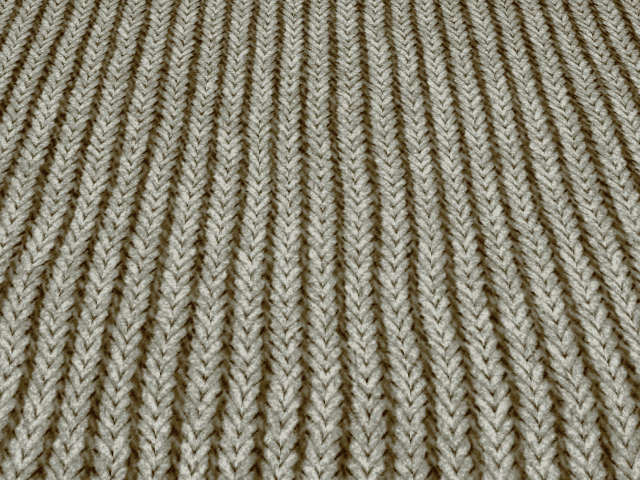
Give the GLSL for this texture, as a WebGL 1 fragment shader.

```glsl
precision highp float;
// Ribbed wool knit receding in perspective: raised ribs of V-shaped stitches
// with shaded purl valleys between them. Ribs and rows are found by projecting
// the canvas onto a plane; yarn height is then mapped through a wool ramp.
uniform vec2 u_resolution;

#define PITCH_NEAR 0.0695   // rib spacing at the lower edge, canvas widths
#define PITCH_FAR 0.0405    // rib spacing at the upper edge
#define ROW_DENSITY 4.1     // stitch rows per unit of depth
#define RIB_HALF 0.395      // half width of a rib, in rib spacings
#define LEG_RISE 1.2        // rise of a stitch leg, in rows
#define WAVINESS 0.22       // sideways wander of the ribs
#define FUZZ 0.56           // strength of the fibre grain
#define SAMPLES 3           // antialiasing samples per axis

float hash(vec2 p) {
  vec3 q = fract(vec3(p.xyx) * 0.1031);
  q += dot(q, q.yzx + 33.33);
  return fract((q.x + q.y) * q.z);
}

float noise(vec2 p) {
  vec2 i = floor(p), f = fract(p);
  f = f * f * (3.0 - 2.0 * f);
  return mix(mix(hash(i), hash(i + vec2(1.0, 0.0)), f.x),
             mix(hash(i + vec2(0.0, 1.0)), hash(i + vec2(1.0, 1.0)), f.x), f.y);
}

// Wool colour from deep shadow (0) to lit yarn (1)
vec3 woolRamp(float h) {
  vec3 c = mix(vec3(0.15, 0.07, 0.02), vec3(0.31, 0.24, 0.09), smoothstep(0.0, 0.20, h));
  c = mix(c, vec3(0.47, 0.45, 0.38), smoothstep(0.17, 0.50, h));
  c = mix(c, vec3(0.58, 0.58, 0.53), smoothstep(0.45, 0.72, h));
  return mix(c, vec3(0.81, 0.81, 0.77), smoothstep(0.68, 1.06, h));
}

// Height of one rib: two mirrored columns of steep, overlapping legs
float ribHeight(float across, float row, float rib) {
  // The seam wanders a little from stitch to stitch
  across += 0.07 * (noise(vec2(rib * 6.0 + 30.0, row * 0.8)) - 0.5);
  float a = min(abs(across) / RIB_HALF, 1.2);
  float side = step(0.0, across);
  float leg = row - LEG_RISE * a * (1.2 - 0.2 * a) + 0.15 * side;
  leg += 0.3 * (noise(vec2(rib * 7.0 + side * 3.0 + 50.0, row * 0.9)) - 0.5);
  float id = floor(leg);
  float s = fract(leg) - 0.5;
  float d = 2.0 * abs(s);
  float tone = hash(vec2(id + 7.0, rib * 2.0 + side + 90.0)) - 0.5;

  // Rounded leg, pinched where it meets the centre and the edge
  float ends = abs(2.0 * a - 1.0);
  float body = sqrt(max(1.0 - d * d * (0.84 + 0.16 * ends), 0.0));
  float pit = smoothstep(0.30, 1.0, d) * smoothstep(0.25, 1.0, ends);

  // Twisted strands run obliquely along the leg
  float strands = noise(vec2(a * 3.0 + rib * 9.0 + side * 5.0, leg * 6.0 + a * 4.0));
  return 0.47 + 0.46 * body - 0.38 * pit - 0.16 * pow(a, 3.0)
       + 0.14 * s + 0.16 * tone + 0.26 * (strands - 0.5);
}

// Height of the valley: small purl bumps, half hidden in shadow
float valleyHeight(float u, float row) {
  float bump = 0.5 + 0.5 * cos(6.2832 * (row + 0.3 * sin(u * 12.5664)));
  float patchy = noise(vec2(u * 8.0 + 200.0, row * 1.9));
  return -0.02 + 0.22 * bump + 0.38 * patchy;
}

vec3 knit(vec2 p) {
  // Perspective: spacing shrinks upward and row depth is its inverse
  float pitch = mix(PITCH_NEAR, PITCH_FAR, p.y);
  float u = (p.x - mix(0.511, 0.499, p.y)) / pitch;
  float depthRow = ROW_DENSITY / pitch;

  // Hand-knit irregularity
  u += WAVINESS * (noise(vec2(u * 0.4 + 20.0, p.y * 5.0)) - 0.5);
  u += 0.10 * (noise(vec2(u * 0.8 + 60.0, depthRow * 0.35)) - 0.5);
  float rib = floor(u + 0.5);
  float across = u - rib;
  float row = depthRow + hash(vec2(rib + 40.0, 3.0))
            + 0.5 * noise(vec2(rib * 3.1 + 80.0, depthRow * 0.2));

  // Scalloped rib border rolling into the valley
  float a = abs(across);
  float border = RIB_HALF + 0.03 * cos(6.2832 * (row - LEG_RISE))
               + 0.08 * (noise(vec2(rib * 4.0 + sign(across) + 70.0, row * 0.7)) - 0.5);
  float onRib = 1.0 - smoothstep(border - 0.06, border + 0.05, a);
  float h = mix(valleyHeight(u, depthRow), ribHeight(across, row, rib), onRib);

  // Side shading, then fine and coarse fibre grain
  h -= 0.10 * onRib * smoothstep(0.10, RIB_HALF, across);
  vec2 grain = vec2(u * 19.0 + 300.0, depthRow * 8.0);
  h += FUZZ * (0.55 * noise(grain) + 0.45 * noise(grain * 2.1 + 17.0) - 0.5) * (0.5 + 0.5 * onRib);

  // Sparse dark fibres and gentle uneven light
  float fleck = noise(vec2(u * 9.0 + 150.0, depthRow * 2.4 + u * 3.0));
  h -= 0.24 * smoothstep(0.82, 0.97, fleck) * onRib;
  h += 0.05 * (noise(p * 4.0 + 5.0) - 0.5);
  vec2 c = p - vec2(0.5, 0.45);
  h -= 0.14 * dot(c, c);
  return woolRamp(clamp(h, 0.0, 1.1));
}

void main() {
  vec3 sum = vec3(0.0);
  float n = float(SAMPLES);
  for (int j = 0; j < SAMPLES; j++) {
    for (int i = 0; i < SAMPLES; i++) {
      vec2 offset = (vec2(float(i), float(j)) + 0.5) / n - 0.5;
      sum += knit((gl_FragCoord.xy + offset) / u_resolution);
    }
  }
  gl_FragColor = vec4(sum / (n * n), 1.0);
}
```
